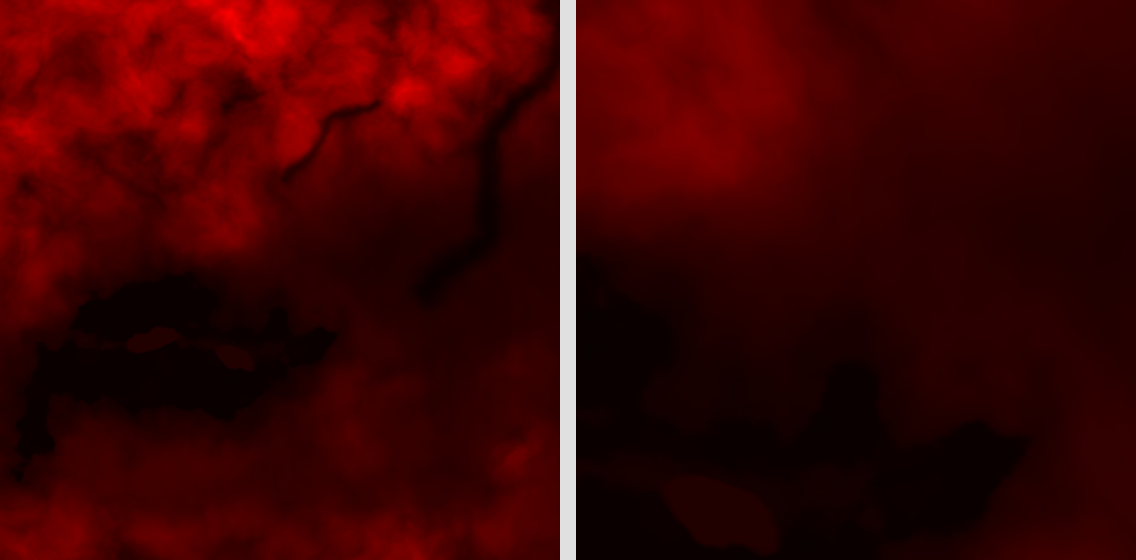
Left, the full canvas; right, a detail of the centre.
Give the GLSL for this texture map, as a WebGL 1 fragment shader.

```glsl
precision highp float;
// Red height map: rugged northern highlands, dark ragged lake, river valleys and soft southern hills.
uniform vec2 u_resolution;

const float PLAIN_LEVEL = 0.135;
const float LAKE_LEVEL = 0.035;
const float ISLAND_LEVEL = 0.13;
const float HIGHLAND_RISE = 0.39;
const float SOUTH_RISE = 0.09;
const float WARP = 0.045;
const float SHORE_ROUGHNESS = 0.085;
const float ROLLING = 2.1;
const float CREASES = 1.5;
const float BILLOW_MEAN = 0.16;

vec2 gradient(vec2 cell) {
  vec2 k = vec2(dot(cell, vec2(127.1, 311.7)), dot(cell, vec2(269.5, 183.3)));
  return fract(sin(k) * 43758.5) * 2.0 - 1.0;
}

float gradientNoise(vec2 p) {
  vec2 i = floor(p), f = fract(p);
  vec2 w = f * f * f * (f * (f * 6.0 - 15.0) + 10.0);
  vec2 e = vec2(1.0, 0.0);
  float low = mix(dot(gradient(i), f), dot(gradient(i + e), f - e), w.x);
  float high = mix(dot(gradient(i + e.yx), f - e.yx), dot(gradient(i + 1.0), f - 1.0), w.x);
  return mix(low, high, w.y);
}

// x: smooth fractal noise, y: billowed noise with sharp creases
vec2 fractal(vec2 p) {
  vec2 sum = vec2(0.0);
  float amplitude = 0.5;
  for (int i = 0; i < 6; i++) {
    float n = gradientNoise(p);
    sum += amplitude * vec2(n, abs(n));
    p = mat2(1.6, 1.2, -1.2, 1.6) * p + 7.3;
    amplitude *= 0.5;
  }
  return sum;
}

float hill(vec2 p, vec2 center, vec2 radius) {
  vec2 d = (p - center) / radius;
  return exp(-dot(d, d));
}

float segment(vec2 p, vec2 a, vec2 b) {
  vec2 d = b - a;
  return length(p - a - d * clamp(dot(p - a, d) / dot(d, d), 0.0, 1.0));
}

// Broad landforms without detail
float landform(vec2 p) {
  float north = smoothstep(0.48, 0.95, p.y + 0.22 * (0.5 - p.x));
  float h = PLAIN_LEVEL + HIGHLAND_RISE * north + SOUTH_RISE * smoothstep(0.36, 0.0, p.y);
  h += 0.22 * hill(p, vec2(0.41, 0.97), vec2(0.09, 0.08));
  h += 0.20 * hill(p, vec2(0.47, 0.89), vec2(0.06));
  h += 0.14 * hill(p, vec2(0.26, 0.82), vec2(0.06));
  h += 0.17 * hill(p, vec2(0.73, 0.86), vec2(0.13, 0.12));
  h += 0.17 * hill(p, vec2(0.40, 0.61), vec2(0.10, 0.09));
  h += 0.14 * hill(p, vec2(0.03, 0.54), vec2(0.16, 0.17));
  h += 0.15 * hill(p, vec2(0.08, 0.0), vec2(0.24, 0.13));
  h += 0.17 * hill(p, vec2(0.74, 0.0), vec2(0.20, 0.09));
  h += 0.22 * hill(p, vec2(0.92, 0.18), vec2(0.055, 0.06));
  h += 0.12 * hill(p, vec2(0.65, 0.30), vec2(0.09, 0.13));
  h += 0.09 * hill(p, vec2(0.95, 0.34), vec2(0.09));
  h += 0.08 * hill(p, vec2(0.28, 0.20), vec2(0.17, 0.05));
  return h;
}

float lakeDistance(vec2 p) {
  float d = segment(p, vec2(0.18, 0.43), vec2(0.32, 0.455)) - 0.052;
  d = min(d, segment(p, vec2(0.33, 0.40), vec2(0.48, 0.425)) - 0.022);
  d = min(d, segment(p, vec2(0.14, 0.34), vec2(0.41, 0.31)) - 0.055);
  d = min(d, segment(p, vec2(0.04, 0.19), vec2(0.10, 0.36)) - 0.024);
  return min(d, segment(p, vec2(0.44, 0.33), vec2(0.55, 0.38)) - 0.026);
}

float riverDistance(vec2 p) {
  float d = segment(p, vec2(1.0, 1.0), vec2(0.97, 0.84));
  d = min(d, segment(p, vec2(0.97, 0.84), vec2(0.88, 0.77)));
  d = min(d, segment(p, vec2(0.88, 0.77), vec2(0.88, 0.58)));
  d = min(d, segment(p, vec2(0.88, 0.58), vec2(0.76, 0.47)));
  return d;
}

float gorgeDistance(vec2 p) {
  float d = segment(p, vec2(0.67, 0.81), vec2(0.60, 0.77));
  return min(d, segment(p, vec2(0.60, 0.77), vec2(0.53, 0.68)));
}

void main() {
  vec2 p = gl_FragCoord.xy / u_resolution;
  vec2 warp = vec2(fractal(p * 6.0 + 3.1).x, fractal(p * 6.0 + 19.7).x);
  vec2 q = p + WARP * 2.0 * warp;

  // Relief is strong in the highlands and faint on the plains
  float h = landform(q);
  vec2 rough = fractal(q * 6.5 + 41.0);
  float relief = ROLLING * rough.x + CREASES * (fractal(q * 8.0 + 5.0).y - BILLOW_MEAN);
  h *= 1.0 + relief * mix(0.28, 1.0, smoothstep(0.15, 0.42, h));
  h += 0.02 * gradientNoise(p * vec2(42.0, 7.0));

  // River valleys
  h *= 1.0 - 0.68 * exp(-pow(riverDistance(q) / 0.024, 2.0));
  h *= 1.0 - 0.55 * exp(-pow(gorgeDistance(q) / 0.011, 2.0));

  // Lake with lowland rim, ragged shore and islands
  float shore = lakeDistance(q) + SHORE_ROUGHNESS * fractal(p * 19.0).x;
  h *= mix(0.55, 1.0, smoothstep(-0.01, 0.075, shore));
  float water = LAKE_LEVEL + 0.045 * fractal(p * 9.0 + 60.0).y;
  h = mix(water, h, smoothstep(-0.009, 0.007, shore));
  float island = max(hill(q, vec2(0.26, 0.385), vec2(0.065, 0.022)),
                     hill(q, vec2(0.42, 0.365), vec2(0.042, 0.024)));
  h = mix(h, ISLAND_LEVEL, smoothstep(0.32, 0.5, island + rough.x * 0.4));

  gl_FragColor = vec4(clamp(h, 0.015, 1.0), 0.0, 0.0, 1.0);
}
```
